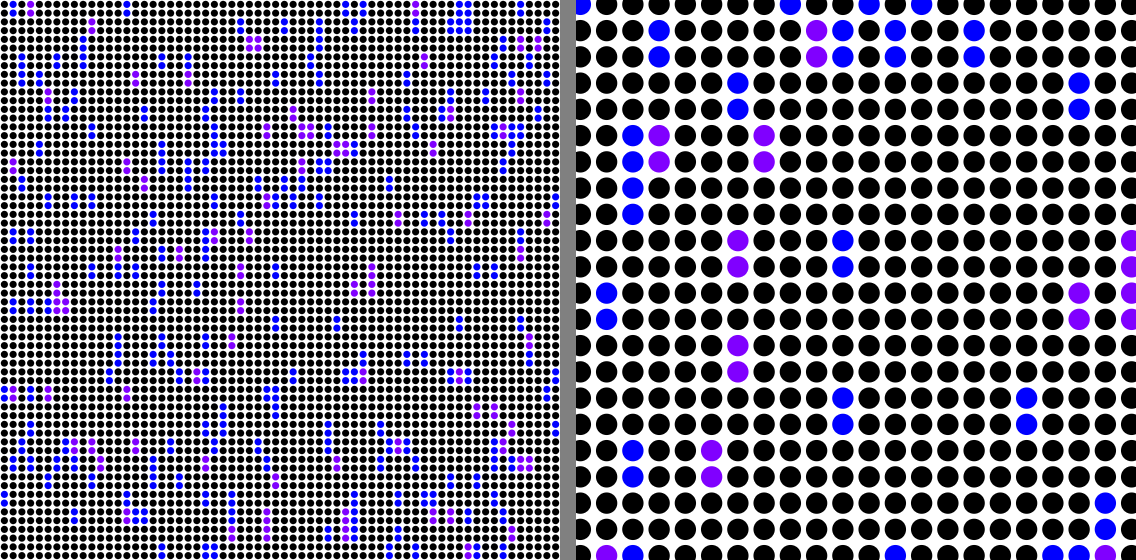
Left: the whole. Right: its middle third, enlarged.
This pattern is drawn by a WebGL 2 fragment shader. Its source:

```glsl
#version 300 es
precision highp float;
// A 64 by 64 grid of round black dots on white, with scattered colour.
// Dots are coloured in upright pairs: each pair hashes its cell number to
// one random value, which selects black, blue or violet.

uniform vec2 u_resolution;
out vec4 fragColor;

const float DOTS_ACROSS = 64.0;
const float DOT_RADIUS = 0.406;     // in grid cells
const vec2 PAIR_SIZE = vec2(1.0, 2.0);
const float VIOLET_SHARE = 0.04;
const float BLUE_SHARE = 0.096;

const vec3 WHITE = vec3(1.0);
const vec3 BLACK = vec3(0.0);
const vec3 BLUE = vec3(0.0, 0.0, 1.0);
const vec3 VIOLET = vec3(0.5, 0.0, 1.0);

// Random value from 0 to 1 for a whole-numbered cell.
float cellHash(vec2 cell) {
    vec3 p = fract(cell.xyx * vec3(0.1031, 0.1030, 0.0973));
    p += dot(p, p.yzx + 33.33);
    return fract((p.x + p.y) * p.z);
}

// Coverage of a disc centred in its cell, softened over one pixel.
float discCoverage(vec2 local, float radius, float pixel) {
    float dist = length(local - 0.5) - radius;
    return clamp(0.5 - dist / pixel, 0.0, 1.0);
}

// Violet below the first threshold, blue below the second, else black.
vec3 pairColor(float pick, float violetShare, float blueShare) {
    if (pick < violetShare) return VIOLET;
    if (pick < violetShare + blueShare) return BLUE;
    return BLACK;
}

void main() {
    float pixel = DOTS_ACROSS / min(u_resolution.x, u_resolution.y);
    vec2 grid = gl_FragCoord.xy * pixel;

    // One colour for each pair of stacked dots.
    vec2 pair = floor(grid / PAIR_SIZE);
    vec3 dotColor = pairColor(cellHash(pair + 17.0), VIOLET_SHARE, BLUE_SHARE);

    float coverage = discCoverage(fract(grid), DOT_RADIUS, pixel);
    fragColor = vec4(mix(WHITE, dotColor, coverage), 1.0);
}
```
